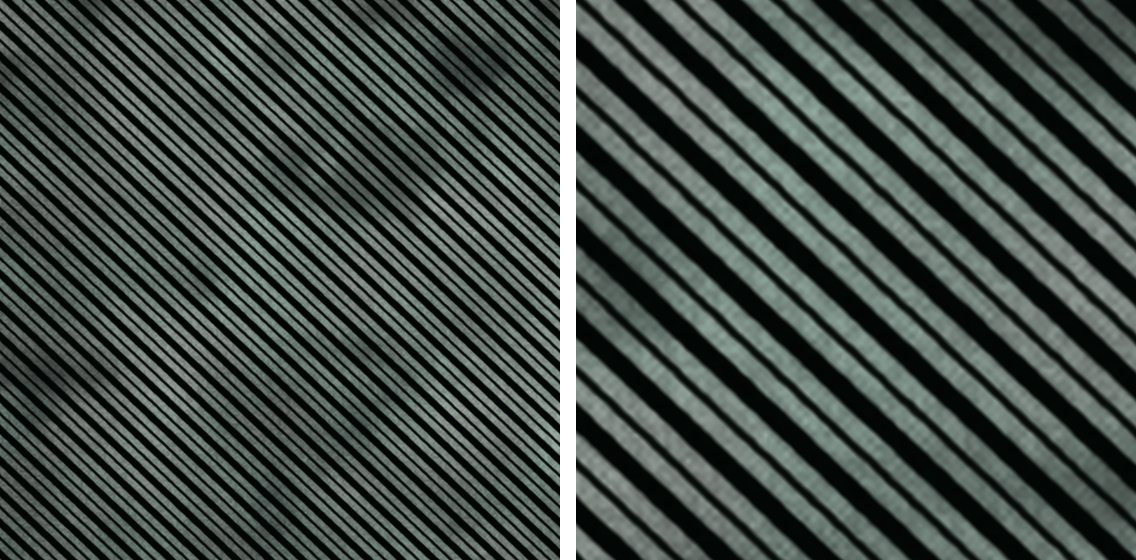
Left: the whole. Right: its middle third, enlarged.
Reproduce this texture procedurally as a WebGL 2 fragment shader.

```glsl
#version 300 es
precision highp float;
// Worn grey-green diagonal ribs, split by alternating wide and thin black grooves.
uniform vec2 u_resolution;
out vec4 outColor;

float hash(vec2 p) {
  return fract(sin(dot(p, vec2(127.1, 311.7))) * 43758.5453);
}

float valueNoise(vec2 p) {
  vec2 cell = floor(p), f = fract(p);
  f = f * f * (3.0 - 2.0 * f);
  return mix(mix(hash(cell), hash(cell + vec2(1, 0)), f.x),
             mix(hash(cell + vec2(0, 1)), hash(cell + vec2(1, 1)), f.x), f.y);
}

float fbm(vec2 p) {
  float sum = 0.0, amplitude = 0.53;
  for (int i = 0; i < 4; i++) {
    sum += amplitude * valueNoise(p);
    p = p * 2.03 + 17.3;
    amplitude *= 0.5;
  }
  return sum;
}

// 1 inside a groove, 0 outside, with a soft edge
float groove(float dist, float halfWidth, float soft) {
  return 1.0 - smoothstep(halfWidth - soft, halfWidth + soft, dist);
}

void main() {
  vec2 uv = gl_FragCoord.xy / u_resolution;

  // 17 repeats across and 18 down, falling to the right
  float phase = dot(uv, vec2(17.0, 18.0)) + 0.3;
  float soft = max(0.045, 0.6 * fwidth(phase));
  phase += 0.02 * (valueNoise(uv * 150.0) - 0.5);
  float across = abs(fract(phase) - 0.5);
  float wide = groove(across, 0.155, soft);
  float thin = groove(0.5 - across, 0.058, soft);

  // Broad stains, fine speckle and a faint square weave
  float stain = fbm(uv * 5.0 + 3.7);
  float speckle = valueNoise(uv * 240.0);
  float fleck = smoothstep(0.86, 1.0, valueNoise(uv * 130.0 + 41.0));
  vec2 weave = sin(uv * 6.2832 * 128.0);
  float light = 0.97 + 0.75 * (stain - 0.5) + 0.24 * (speckle - 0.5);
  light += 0.04 * weave.x * weave.y + 0.1 * fleck;
  light *= 1.0 - 0.38 * smoothstep(0.54, 0.8, fbm(uv * 6.0 + 29.0));

  // Ribs drift between neutral grey and cool green
  float tint = smoothstep(0.25, 0.75, fbm(uv * 8.0 + 11.0));
  vec3 rib = mix(vec3(0.465, 0.495, 0.475), vec3(0.445, 0.515, 0.485), tint) * light;

  // Ribs are brightest midway between grooves
  rib *= 0.93 + 0.08 * smoothstep(0.15, 0.26, across) * smoothstep(0.48, 0.38, across);

  vec3 black = vec3(0.008, 0.025, 0.018) * (0.7 + 0.6 * speckle);
  vec3 color = mix(rib, black, max(wide, 0.96 * thin));
  outColor = vec4(color, 1.0);
}
```
